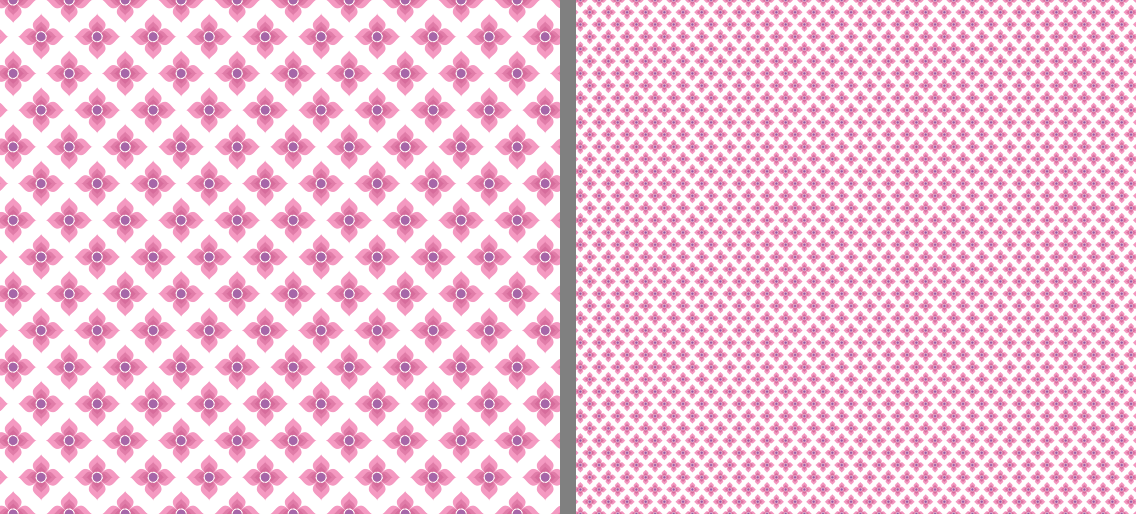
Left, the tile; right, the same tile 3 across and 3 down.
This pattern is drawn by a Shadertoy shader. Its source:

```glsl
// Staggered rows of four-petalled pink blossoms on white.
// Two interleaved lattices place the flowers; each petal is an ogee outline
// folded into four, nested in three tones around a beaded violet centre.

const float PI = 3.14159265;
const vec2 REPEATS = vec2(10.0, 7.0);       // whole cells, two flowers in each
const vec2 ORIGIN = vec2(0.235, 0.0);       // first flower, in cells
const float FLOWER_RADIUS = 0.0446;         // in canvas heights
const float BEADS = 24.0;

const vec3 WHITE = vec3(1.0);
const vec3 PINK = vec3(0.955, 0.60, 0.755);
const vec3 ROSE = vec3(0.88, 0.485, 0.66);
const vec3 DEEP_ROSE = vec3(0.84, 0.425, 0.61);
const vec3 VIOLET = vec3(0.65, 0.40, 0.66);

// Coverage of a shape from its signed distance
float fill(float dist, float pixel) {
    return 1.0 - smoothstep(-0.6 * pixel, 0.6 * pixel, dist);
}

// Half width of a unit petal at distance t from the flower centre
float petalWidth(float t) {
    const float widest = 0.52;
    float swell = sin(0.5 * PI * clamp(t / widest, 0.0, 1.0));
    float taper = clamp((t - widest) / (1.0 - widest), 0.0, 1.0);
    return 0.365 * swell * pow(max(cos(0.5 * PI * taper), 0.0), 1.4);
}

// Approximate distance to four petals of the given length
float petals(vec2 p, float size) {
    vec2 q = abs(p) / size;
    float along = max(q.x, q.y);
    float across = min(q.x, q.y);
    float slope = (petalWidth(along + 0.01) - petalWidth(along - 0.01)) / 0.02;
    float side = (across - petalWidth(along)) / sqrt(1.0 + slope * slope);
    return size * max(side, along - 1.0);
}

// Distance to a ring of round beads
float beadRing(vec2 p, float ringRadius, float beadRadius) {
    float sector = 2.0 * PI / BEADS;
    float angle = mod(atan(p.y, p.x) + 0.5 * sector, sector) - 0.5 * sector;
    vec2 folded = length(p) * vec2(cos(angle), sin(angle));
    return length(folded - vec2(ringRadius, 0.0)) - beadRadius;
}

// One flower of unit radius
vec3 flower(vec2 p, float pixel) {
    vec3 color = WHITE;
    color = mix(color, PINK, fill(petals(p, 1.0), pixel));
    color = mix(color, ROSE, fill(petals(p, 0.67), pixel));
    color = mix(color, DEEP_ROSE, fill(petals(p, 0.47), pixel));
    color = mix(color, WHITE, fill(beadRing(p, 0.215, 0.031), pixel));
    return mix(color, VIOLET, fill(length(p) - 0.187, pixel));
}

// Offset from the nearest point of a staggered lattice
vec2 staggered(vec2 cellPos, vec2 cellSize) {
    vec2 a = (fract(cellPos + 0.5) - 0.5) * cellSize;
    vec2 b = (fract(cellPos) - 0.5) * cellSize;
    return dot(a, a) < dot(b, b) ? a : b;
}

void mainImage(out vec4 fragColor, in vec2 fragCoord) {
    vec2 cellPos = fragCoord / iResolution.xy * REPEATS - ORIGIN;
    vec2 cellSize = vec2(iResolution.x / iResolution.y, 1.0) / REPEATS;
    vec2 p = staggered(cellPos, cellSize) / FLOWER_RADIUS;
    float pixel = 1.0 / (iResolution.y * FLOWER_RADIUS);
    fragColor = vec4(flower(p, pixel), 1.0);
}
```
